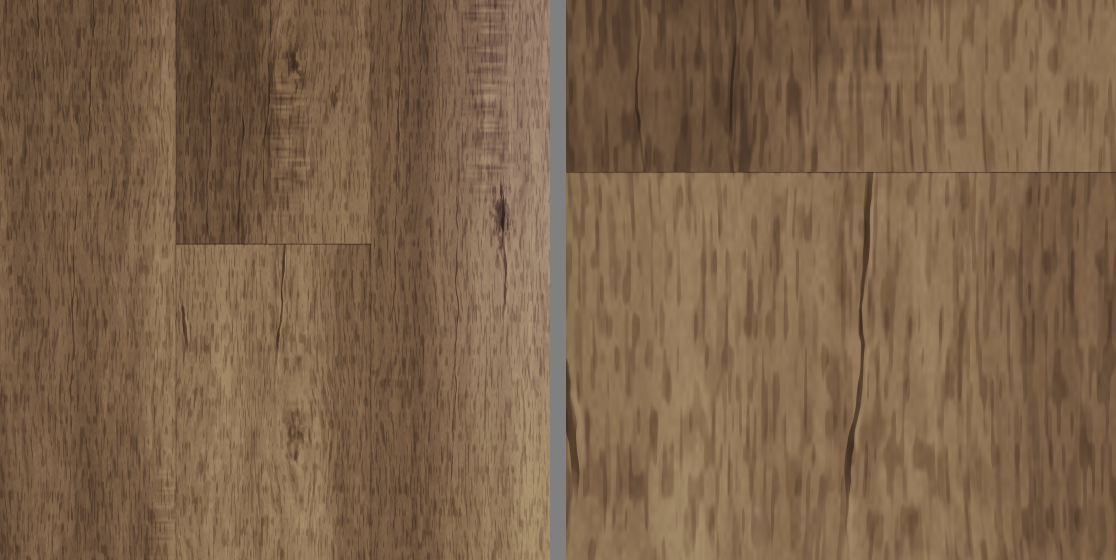
Left: the whole. Right: its middle third, enlarged.
A Shadertoy shader for this texture:

```glsl
// Weathered oak floor: four planks with soft bands of tone, fine pores, flecks,
// saw marks, knots and cracks. Every layer adds to one scalar tone, which a
// colour ramp finally turns into brown.

const float SEAM_LEFT = 0.314;
const float SEAM_RIGHT = 0.662;
const float SEAM_CROSS = 0.564;

float hash(vec2 p) {
    vec3 h = fract(p.xyx * 0.1031);
    h += dot(h, h.yzx + 33.33);
    return fract((h.x + h.y) * h.z);
}

float noise(vec2 p) {
    vec2 cell = floor(p), f = fract(p);
    f = f * f * (3.0 - 2.0 * f);
    float low = mix(hash(cell), hash(cell + vec2(1, 0)), f.x);
    float high = mix(hash(cell + vec2(0, 1)), hash(cell + vec2(1, 1)), f.x);
    return mix(low, high, f.y);
}

float fbm(vec2 p) {
    float sum = 0.0, weight = 0.53;
    for (int i = 0; i < 4; i++) {
        sum += weight * noise(p);
        p = p * 2.03 + 17.1;
        weight *= 0.5;
    }
    return sum;
}

// 1 inside the range, fading over soft at both ends
float band(float x, vec2 range, float soft) {
    return smoothstep(range.x - soft, range.x + soft, x)
         * (1.0 - smoothstep(range.y - soft, range.y + soft, x));
}

// Pushes the grain aside around a knot
vec2 bendAround(vec2 p, vec2 centre, vec2 size) {
    vec2 d = (p - centre) / size;
    p.x -= 0.7 * size.x * d.x * exp(-dot(d, d));
    return p;
}

// Ragged dark ellipse, broken up by upright fibres
float knot(vec2 p, vec2 centre, vec2 size) {
    float ragged = fbm(p * vec2(170, 60)) - 0.5;
    float fibres = 0.45 + 0.75 * noise(p * vec2(260, 70));
    return fibres * (1.0 - smoothstep(0.2, 1.2, length((p - centre) / size) + 2.2 * ragged));
}

// Tapered jagged split: broken dark core with a pale right lip
float crack(vec2 p, vec2 top, vec2 bottom, float width, float pixel) {
    float along = clamp((top.y - p.y) / (top.y - bottom.y), 0.0, 1.0);
    float wander = 0.014 * (fbm(vec2(top.x * 91.0, p.y * 16.0)) - 0.5);
    float x = p.x - mix(top.x, bottom.x, along) - wander;
    float taper = smoothstep(0.0, 0.12, along) * (1.0 - smoothstep(0.7, 1.0, along));
    float reach = width * taper * (0.1 + 1.1 * noise(vec2(top.x * 53.0, p.y * 60.0)));
    float core = 1.0 - smoothstep(reach - 0.4 * pixel, reach + pixel, abs(x));
    float broken = 0.3 + 0.7 * smoothstep(0.25, 0.6, noise(vec2(x * 400.0, p.y * 38.0)));
    float lip = 1.0 - smoothstep(0.0, width + pixel, abs(x - reach - width));
    return taper * (0.2 * lip * (1.0 - core) - core * broken);
}

// Short dashes covering a small share of the surface
float pores(vec2 p, vec2 density) {
    return smoothstep(0.58, 0.85, noise(p * density)) - 0.2;
}

// Pores, growth lines and flecks, centred near zero
float woodGrain(vec2 p, float seed) {
    vec2 q = p + seed * vec2(7.3, 3.1);
    q.x += 0.012 * (noise(q * vec2(14, 7)) - 0.5);
    float broad = fbm(q * vec2(20, 1.4)) - 0.5;
    float lines = fbm(q * vec2(95, 5)) - 0.5;
    vec2 wavy = q + vec2(0.018 * (noise(q * vec2(11, 18)) - 0.5), 0);
    float fleck = smoothstep(0.4, 0.7, noise(wavy * vec2(120, 38))) - 0.45;
    float fleckZone = 0.15 + smoothstep(0.4, 0.65, noise(q * vec2(9, 2.5)));
    float grit = noise(q * vec2(480, 190)) - 0.5;
    return 0.42 * broad + 0.28 * lines + 0.1 * fleck * fleckZone + 0.13 * grit
         - 0.27 * pores(q, vec2(390, 52)) - 0.2 * pores(q + 3.7, vec2(250, 32));
}

// Horizontal saw scratches inside a soft upright strip
float sawMarks(vec2 p, vec2 xRange, vec2 yRange) {
    float wobble = 0.05 * (fbm(p * vec2(6, 45)) - 0.5);
    float area = band(p.x + wobble, xRange, 0.02) * band(p.y, yRange, 0.06);
    float scratch = noise(p * vec2(24, 210)) + 0.6 * noise(p * vec2(16, 80));
    return area * (0.42 * (scratch - 0.8) - 0.12);
}

vec3 woodColour(float tone) {
    vec3 gap = vec3(0.17, 0.115, 0.085), umber = vec3(0.345, 0.255, 0.185);
    vec3 oak = vec3(0.50, 0.39, 0.285), straw = vec3(0.645, 0.55, 0.41);
    vec3 colour = mix(gap, umber, clamp(tone + 1.0, 0.0, 1.0));
    colour = mix(colour, oak, clamp(tone * 2.0, 0.0, 1.0));
    return mix(colour, straw, clamp(tone * 2.0 - 1.0, 0.0, 1.15));
}

void mainImage(out vec4 fragColor, in vec2 fragCoord) {
    float pixel = 1.0 / iResolution.y;
    vec2 p = fragCoord * pixel;

    // Plank: profile holds left tone, right tone, change start and end
    float id = 0.0, left = 0.0, width = 0.33;
    vec4 profile = vec4(0.25, 0.56, 0.55, 0.98);
    bool middle = p.x > SEAM_LEFT && p.x < SEAM_RIGHT;
    if (middle) {
        bool upper = p.y > SEAM_CROSS;
        id = upper ? 1.0 : 2.0;
        left = SEAM_LEFT;
        profile = upper ? vec4(0.14, 0.5, 0.4, 0.56) : vec4(0.63, 0.36, 0.7, 0.98);
    } else if (p.x >= SEAM_RIGHT) {
        id = 3.0;
        left = SEAM_RIGHT;
        profile = vec4(0.26, 0.85, 0.1, 0.9);
    }

    // Tone bands, light falloff and grain
    float across = (p.x - left) / width + 0.12 * (noise(vec2(id * 9.0, p.y * 4.0)) - 0.5);
    float tone = mix(profile.x, profile.y, smoothstep(profile.z, profile.w, across));
    tone += 0.02 - 0.13 * smoothstep(0.5, 1.0, p.y);
    vec2 lowKnot = vec2(0.527, 0.225), highKnot = vec2(0.523, 0.895);
    vec2 bent = bendAround(p, lowKnot, vec2(0.055, 0.1));
    tone += woodGrain(bendAround(bent, highKnot, vec2(0.04, 0.07)), id);

    // Saw marks and knots
    tone += sawMarks(p, vec2(0.84, 0.9), vec2(0.66, 1.1));
    if (id == 1.0) tone += sawMarks(p, vec2(0.485, 0.54), vec2(0.63, 0.88));
    if (id == 0.0) tone += sawMarks(p, vec2(0.27, 0.33), vec2(0.02, 0.14));
    tone -= 0.7 * knot(p, highKnot, vec2(0.014, 0.04));
    tone -= 0.5 * knot(p, vec2(0.595, 0.825), vec2(0.018, 0.022));
    tone -= 0.6 * knot(p, lowKnot, vec2(0.02, 0.042));
    tone -= 0.8 * knot(p, vec2(0.896, 0.61), vec2(0.017, 0.055));

    // Scattered hairline cracks, then the wide splits
    for (int i = 0; i < 3; i++) {
        vec2 seed = vec2(float(i) + 3.0, id * 5.0 + 2.0);
        float x = left + width * (0.12 + 0.15 * (float(i) + hash(seed)));
        float top = 1.15 - 0.6 * hash(seed + 11.0);
        vec2 end = vec2(x - 0.015, top - 0.3 - 0.5 * hash(seed + 23.0));
        if (id != 2.0) tone += 0.6 * crack(p, vec2(x, top), end, 0.0009, pixel);
    }
    if (id == 2.0) tone += 0.8 * crack(p, vec2(0.507, 0.6), vec2(0.497, 0.3), 0.0018, pixel);
    tone += 0.8 * crack(p, vec2(0.327, 0.46), vec2(0.331, 0.36), 0.003, pixel);
    tone += 0.8 * crack(p, vec2(0.897, 0.69), vec2(0.902, 0.39), 0.0034, pixel);

    // Joints between planks
    float upright = min(abs(p.x - SEAM_LEFT), abs(p.x - SEAM_RIGHT));
    tone -= 0.22 * (1.0 - smoothstep(0.0, 1.7 * pixel, upright));
    if (middle) tone -= 0.55 * (1.0 - smoothstep(0.0, 1.2 * pixel, abs(p.y - SEAM_CROSS)));

    // Cool sheen toward the upper right
    vec3 colour = woodColour(tone);
    colour.b += 0.05 * smoothstep(0.65, 1.0, p.x) * smoothstep(0.0, 0.7, p.y);
    fragColor = vec4(colour, 1.0);
}
```
